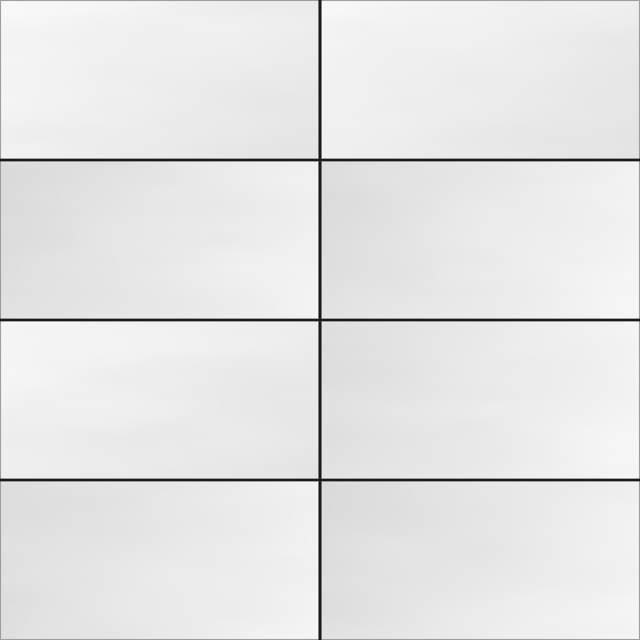
A Shadertoy shader for this texture:

```glsl
// Glossy white wall tiles, two across and four down, with thin black grout.

float hash(vec2 p) {
    p = fract(p * vec2(0.1031, 0.1137));
    p += dot(p, p.yx + 33.33);
    return fract((p.x + p.y) * p.x * 7.31);
}

float valueNoise(vec2 p) {
    vec2 i = floor(p), f = fract(p);
    f = f * f * (3.0 - 2.0 * f);
    return mix(mix(hash(i), hash(i + vec2(1, 0)), f.x),
               mix(hash(i + vec2(0, 1)), hash(i + vec2(1, 1)), f.x), f.y);
}

// Soft horizontal streaks in the glaze, centred on zero
float glazeStreaks(vec2 p) {
    float sum = 0.0, amplitude = 0.5;
    for (int octave = 0; octave < 3; octave++) {
        sum += amplitude * (valueNoise(p) - 0.5);
        p = p * 2.0 + 17.3;
        amplitude *= 0.5;
    }
    return sum;
}

// Sheen of one tile, with p running from 0 to 1 across it
float tileShade(vec2 cell, vec2 p) {
    bool darkensRight = mod(cell.y, 2.0) > 0.5 && cell.x < cell.y;
    float drop = 1.0 - p.y;
    float shade = darkensRight
        ? mix(0.966, 0.892, 0.55 * p.x + 0.45 * drop)
        : mix(0.862, 0.962, 0.82 * p.x + 0.18 * drop);
    shade += 0.012 * (hash(cell + 5.0) - 0.5);
    return shade + 0.035 * glazeStreaks(p * vec2(2.5, 5.0) + cell * 23.7 + 3.0);
}

void mainImage(out vec4 fragColor, in vec2 fragCoord) {
    vec2 uv = fragCoord / iResolution.xy;
    vec2 pixel = 1.0 / iResolution.xy;
    vec2 tiles = vec2(2, 4);
    vec2 cell = floor(uv * tiles);

    vec3 color = vec3(tileShade(cell, fract(uv * tiles)));

    // Distances to the inner seams and to the canvas border
    vec2 seam = abs(uv - clamp(round(uv * tiles), vec2(1), tiles - 1.0) / tiles);
    vec2 border = min(uv, 1.0 - uv);

    // Faint bright lip beside the grout
    color += 0.02 * (1.0 - smoothstep(0.003, 0.006, min(seam.x, seam.y)));

    // Thin grey rim around the whole panel
    vec2 rim = 1.0 - smoothstep(0.0018 - pixel * 0.5, 0.0018 + pixel * 0.5, border);
    color = mix(color, vec3(0.62), max(rim.x, rim.y));

    // Black grout
    vec2 halfWidth = vec2(0.0024, 0.0022);
    vec2 grout = 1.0 - smoothstep(halfWidth - pixel * 0.6, halfWidth + pixel * 0.6, seam);
    color = mix(color, vec3(0.10, 0.10, 0.11), max(grout.x, grout.y));

    fragColor = vec4(color, 1.0);
}
```
